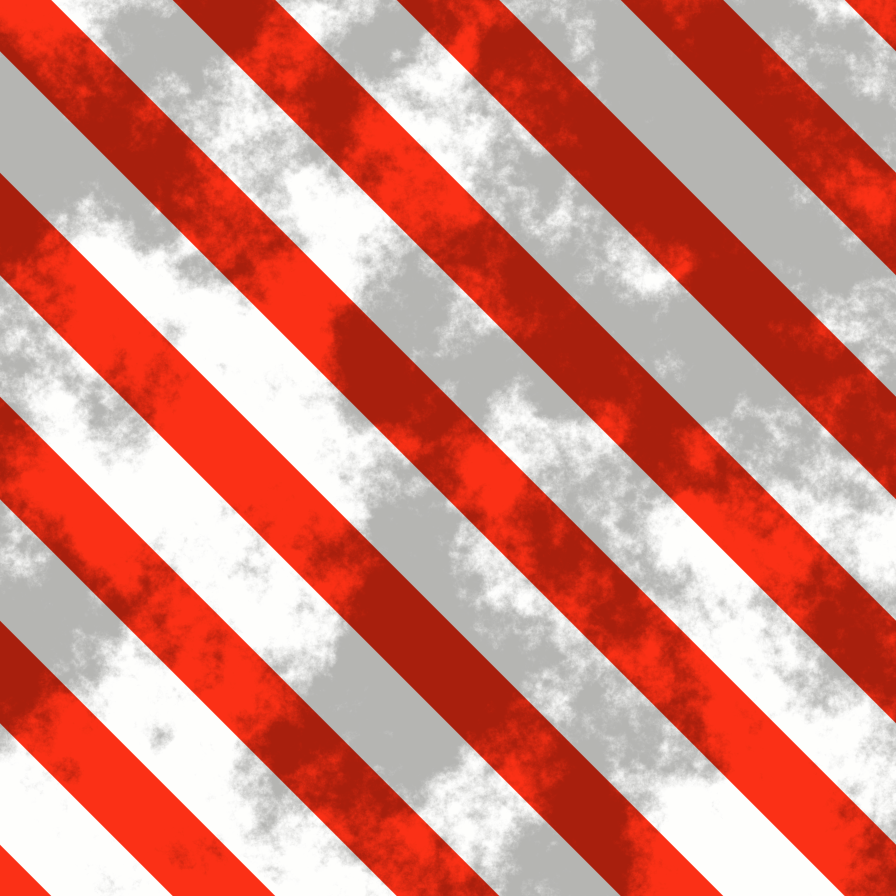
Write a WebGL 2 fragment shader that draws this pattern.

```glsl
#version 300 es
precision highp float;
// Worn diagonal hazard stripes in red and white, falling to the right.
// A periodic distance gives the bands; layered value noise, biased by
// broad sine waves, is pushed to high contrast to make blotchy grime.

#define REPEATS 4.0          // stripe pairs across and down
#define RED_SHARE 0.458      // red part of one repeat
#define GRIME_SCALE 5.0      // cells across in the coarsest octave
#define GRIME_OCTAVES 8
#define ROUGHNESS 0.69       // strength kept from octave to octave
#define GRIME_LEVEL 0.495    // noise value halfway between clean and worn
#define GRIME_SOFTNESS 0.085 // half width of the worn-to-clean ramp
#define BROAD_SHADE 0.05     // strength of the large soft shading

const float TAU = 6.2831853;
const vec3 RED_CLEAN = vec3(0.985, 0.19, 0.085);
const vec3 RED_WORN = vec3(0.66, 0.12, 0.05);
const vec3 WHITE_CLEAN = vec3(0.995, 0.995, 0.99);
const vec3 WHITE_WORN = vec3(0.71, 0.71, 0.70);

uniform vec2 u_resolution;
out vec4 fragColor;

float hash(vec2 cell) {
  vec3 p = fract(cell.xyx * vec3(0.1031, 0.1030, 0.0973));
  p += dot(p, p.yzx + 33.33);
  return fract((p.x + p.y) * p.z);
}

float valueNoise(vec2 p) {
  vec2 cell = floor(p);
  vec2 f = fract(p);
  f = f * f * (3.0 - 2.0 * f);
  float lower = mix(hash(cell), hash(cell + vec2(1.0, 0.0)), f.x);
  float upper = mix(hash(cell + vec2(0.0, 1.0)), hash(cell + 1.0), f.x);
  return mix(lower, upper, f.y);
}

// Weighted mean of rotated octaves, from large blotches to fine specks
float layeredNoise(vec2 p) {
  const mat2 turn = mat2(0.8, 0.6, -0.6, 0.8);
  float sum = 0.0, total = 0.0, weight = 1.0;
  for (int i = 0; i < GRIME_OCTAVES; i++) {
    sum += weight * valueNoise(p);
    total += weight;
    weight *= ROUGHNESS;
    p = turn * p * 2.03 + 17.3;
  }
  return sum / total;
}

// Large soft light and dark zones, mostly along the stripes
float broadShade(vec2 uv) {
  float across = uv.x + uv.y;
  float along = uv.x - uv.y;
  float zones = -cos(TAU * (across - 1.35) / 0.95);
  return 0.8 * zones + 0.3 * sin(TAU * along * 0.8 + 3.0 * across);
}

// Cleanness: 0 is fully worn, 1 is fresh paint
float cleanness(vec2 uv) {
  float n = layeredNoise(uv * GRIME_SCALE + 41.7) + BROAD_SHADE * broadShade(uv);
  return smoothstep(GRIME_LEVEL - GRIME_SOFTNESS, GRIME_LEVEL + GRIME_SOFTNESS, n);
}

// Coverage of the red bands, with edges one pixel soft
float redBand(vec2 uv) {
  float phase = REPEATS * (uv.x + uv.y);
  float fromCentre = abs(fract(phase + 0.5) - 0.5);
  float soft = 0.5 * REPEATS * (1.0 / u_resolution.x + 1.0 / u_resolution.y);
  return 1.0 - smoothstep(-soft, soft, fromCentre - 0.5 * RED_SHARE);
}

void main() {
  vec2 uv = gl_FragCoord.xy / u_resolution;
  float clean = cleanness(uv);
  vec3 white = mix(WHITE_WORN, WHITE_CLEAN, clean);
  vec3 red = mix(RED_WORN, RED_CLEAN, clean);
  fragColor = vec4(mix(white, red, redBand(uv)), 1.0);
}
```
